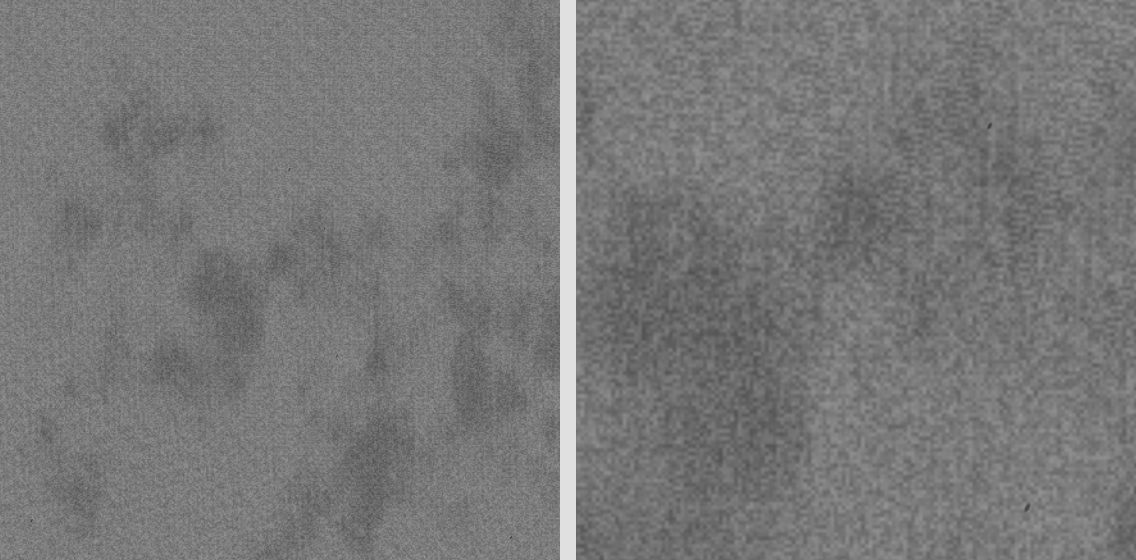
Left: the whole. Right: its middle third, enlarged.
Give the GLSL for this texture, as a WebGL 1 fragment shader.

```glsl
precision highp float;

uniform vec2 u_resolution;

float hash(vec2 p) {
  return fract(sin(dot(p, vec2(127.1, 311.7))) * 43758.5453);
}

float noise(vec2 p) {
  vec2 cell = floor(p);
  vec2 f = fract(p);
  vec2 blend = f * f * (3.0 - 2.0 * f);
  float bottom = mix(hash(cell), hash(cell + vec2(1.0, 0.0)), blend.x);
  float top = mix(hash(cell + vec2(0.0, 1.0)), hash(cell + vec2(1.0, 1.0)), blend.x);
  return mix(bottom, top, blend.y);
}

float fbm(vec2 p) {
  float sum = 0.0;
  float amplitude = 0.5;
  for (int i = 0; i < 5; i++) {
    sum += amplitude * noise(p);
    p = mat2(1.6, 1.2, -1.2, 1.6) * p + 17.3;
    amplitude *= 0.55;
  }
  return sum / 1.055;
}

// Fine felt-like grain, centred on zero
float grain(vec2 uv) {
  float fine = noise(uv * 437.0 + 3.7) - 0.5;
  float coarse = noise(uv * vec2(283.0, 251.0) + 51.3) - 0.5;
  return 0.125 * fine + 0.075 * coarse;
}

// Faint vertical threads, centred on zero
float threads(vec2 uv) {
  float narrow = noise(uv * vec2(170.0, 16.0) + 9.1) - 0.5;
  float wide = noise(uv * vec2(58.0, 5.0) + 31.7) - 0.5;
  return 0.6 * narrow + 0.4 * wide;
}

// Worn dark patches with edges drawn out along the threads
float stains(vec2 uv, float thread) {
  float broad = fbm(uv * vec2(6.5, 5.0) + 4.2);
  float small = fbm(uv * vec2(24.0, 17.0) + 63.0);
  float field = 0.68 * broad + 0.32 * small + 0.16 * thread;
  return smoothstep(0.49, 0.76, field);
}

// Sparse tiny dark flecks, one candidate per cell
float flecks(vec2 uv, float cells, float share) {
  vec2 id = floor(uv * cells);
  vec2 centre = 0.2 + 0.6 * vec2(hash(id + 5.3), hash(id + 19.7));
  vec2 offset = (fract(uv * cells) - centre) / cells;
  offset.x -= 0.4 * offset.y;
  float radius = mix(0.001, 0.002, hash(id + 41.9));
  float shape = 1.0 - smoothstep(0.4, 1.4, length(offset * vec2(1.0, 0.6)) / radius);
  return shape * step(hash(id + 77.1), share);
}

void main() {
  vec2 uv = gl_FragCoord.xy / u_resolution;
  float thread = threads(uv);

  float shade = 0.488;
  shade += 0.018 * (fbm(uv * 3.0 + 88.0) - 0.5);
  shade += 0.022 * thread;
  shade -= 0.085 * stains(uv, thread);
  shade += grain(uv);
  shade = mix(shade, 0.2, 0.75 * flecks(uv, 9.0, 0.14));

  gl_FragColor = vec4(vec3(shade), 1.0);
}
```
